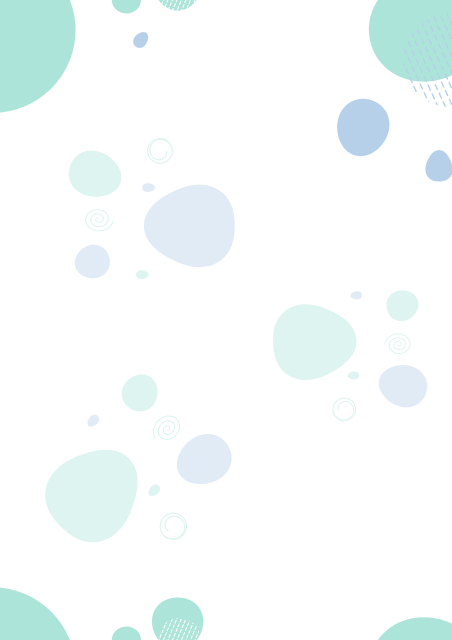
Reproduce this background procedurally as a Shadertoy shader.

```glsl
// Soft rounded blobs in mint and blue on white, with spirals and dashed patches.
// Blobs are ellipses with a three-lobed outline; one cluster is reused turned and scaled.
// Lengths are percent of the canvas height; corner blobs repeat vertically.

#define WHITE vec3(1.0)
#define MINT vec3(0.68, 0.895, 0.85)
#define BLUE vec3(0.71, 0.815, 0.91)
#define PALE_MINT vec3(0.87, 0.955, 0.94)
#define PALE_BLUE vec3(0.88, 0.92, 0.96)
#define STROKE 0.085
#define DASH_FILL 0.27
#define TAU 6.28318

float hash(float n) {
    return fract(sin(n * 12.9898) * 43758.5453);
}

// Coordinates of q in a frame turned by angle
vec2 turned(vec2 q, float angle) {
    float c = cos(angle), s = sin(angle);
    return vec2(c * q.x + s * q.y, c * q.y - s * q.x);
}

vec2 wrapY(vec2 q) {
    return vec2(q.x, mod(q.y + 50.0, 100.0) - 50.0);
}

// Ellipse whose outline bulges toward lobeAngle
float blob(vec2 q, vec2 radii, float tilt, float lobe, float lobeAngle) {
    vec2 s = turned(q, tilt) / radii;
    float angle = atan(s.y, s.x + 1e-6);
    float outline = 1.0 + lobe * cos(3.0 * (angle - lobeAngle));
    return (length(s) - outline) * min(radii.x, radii.y);
}

// Line that winds outward until growTurns, then keeps its radius
float spiral(vec2 q, float radius, float inner, float power, float growTurns, float turns) {
    float start = fract(atan(q.y, q.x + 1e-6) / TAU);
    float d = 1e3;
    for (float n = 0.0; n < 3.0; n++) {
        float t = start + n;
        float grow = pow(min(t / growTurns, 1.0), power);
        float r = radius * mix(inner, 1.0, grow);
        if (t <= turns) d = min(d, abs(length(q) - r));
    }
    return d - STROKE;
}

// Staggered slanted dashes inside a disc
float dashes(vec2 q, float disc, float slant, vec2 pitch, float halfWidth) {
    vec2 g = turned(q, slant);
    g.y += hash(floor(g.x / pitch.x)) * pitch.y;
    vec2 cell = (fract(g / pitch) - 0.5) * pitch;
    cell.y = max(abs(cell.y) - DASH_FILL * pitch.y, 0.0);
    return max(length(cell) - halfWidth, length(q) - disc);
}

void paint(inout vec3 col, vec3 ink, float d) {
    float pixel = 100.0 / iResolution.y;
    col = mix(col, ink, clamp(0.5 - d / pixel, 0.0, 1.0));
}

// One large blob with its companions on one side
void cluster(inout vec3 col, vec2 p, vec2 centre, float turn, float scale, vec3 mainInk, vec3 otherInk) {
    vec2 q = turned(p - centre, turn) / scale;
    float large = blob(q - vec2(0.45, 0.0), vec2(7.1, 6.35), 0.0, 0.06, TAU * 0.5);
    float lower = blob(q - vec2(-15.1, -5.6), vec2(2.75, 2.6), 0.3, 0.02, 1.0);
    float upper = blob(q - vec2(-14.78, 8.07), vec2(4.15, 3.55), -0.3, 0.025, 0.0);
    float upperDot = blob(q - vec2(-6.38, 5.99), vec2(0.98, 0.68), 0.0, 0.04, 0.0);
    float lowerDot = blob(q - vec2(-7.36, -7.62), vec2(0.98, 0.7), 0.0, 0.04, 0.0);
    paint(col, mainInk, min(large, min(lower, upperDot)) * scale);
    paint(col, otherInk, min(upper, lowerDot) * scale);

    // The loose ring winds clockwise, the flattened swirl the other way
    vec2 ring = (q - vec2(-4.56, 11.72)) * vec2(1.0, -1.0);
    vec2 swirl = (q - vec2(-14.2, 1.04)) * vec2(1.0, 1.18);
    float lines = min(spiral(ring, 1.93, 0.47, 0.6, 1.0, 2.0),
                      spiral(swirl, 2.35, 0.0, 1.0, 3.0, 2.98));
    paint(col, PALE_MINT, lines * scale);
}

void mainImage(out vec4 fragColor, in vec2 fragCoord) {
    vec2 p = fragCoord / iResolution.y * 100.0;
    vec3 col = WHITE;

    // Mint blobs cut by the top and bottom edges
    float egg = blob(wrapY(p - vec2(27.75, 2.6)), vec2(4.0, 4.15), 0.0, 0.025, -TAU * 0.25);
    float corner = blob(wrapY(p - vec2(-1.3, 95.3)), vec2(13.1, 12.95), 0.0, 0.0, 0.0);
    float rightCorner = blob(wrapY(p - vec2(66.6, 95.4)), vec2(9.1, 8.14), 0.0, 0.015, 2.1);
    float bump = blob(wrapY(p - vec2(19.75, 0.0)), vec2(2.28, 2.1), 0.0, 0.0, 0.0);
    paint(col, MINT, min(min(egg, corner), min(rightCorner, bump)));

    // Blue blobs
    paint(col, BLUE, blob(p - vec2(56.7, 80.15), vec2(4.05, 4.5), -0.25, 0.02, 0.5));
    paint(col, BLUE, blob(p - vec2(68.6, 73.95), vec2(2.1, 2.45), 0.0, 0.06, TAU * 0.25));
    paint(col, BLUE, blob(p - vec2(22.0, 93.75), vec2(1.35, 1.03), 0.9, 0.04, 0.0));

    // Dashed patches
    paint(col, BLUE, dashes(p - vec2(70.3, 90.6), 7.3, 0.43, vec2(1.05, 1.5), 0.11));
    float weave = dashes(wrapY(p - vec2(28.0, 0.0)), 3.4, -0.4, vec2(0.65, 0.8), 0.08);
    paint(col, WHITE, max(weave, egg));

    // Three turned copies of the cluster
    cluster(col, p, vec2(29.56, 64.71), 0.0, 1.0, PALE_BLUE, PALE_MINT);
    cluster(col, p, vec2(49.2, 46.6), 3.18, 0.918, PALE_MINT, PALE_BLUE);
    cluster(col, p, vec2(14.84, 23.05), -2.35, 1.06, PALE_MINT, PALE_BLUE);

    fragColor = vec4(col, 1.0);
}
```
